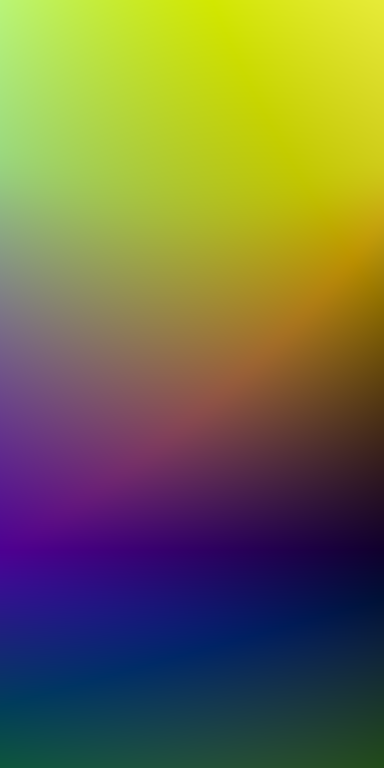
A Shadertoy shader for this background:

```glsl
// Draws a soft lime, amber, violet and teal gradient folded along slanted creases.

// Straight run plus curvature, both measured from a zero crossing.
float curve(float t, float slope, float bend) {
    return t * (slope + bend * t);
}

// Minimum with a slightly rounded ridge.
float softMin(float a, float b, float radius) {
    float h = max(radius - abs(a - b), 0.0) / radius;
    return min(a, b) - 0.25 * radius * h * h;
}

// Red: a gentle upper slope meets a steep lower one along a diagonal ridge.
float redField(float across, float down, float bulge) {
    float upper = 0.725 - 0.59 * down + across * (0.18 + 0.16 * down);
    float crossing = 0.92 - 0.14 * across;
    float lower = curve(crossing - down, 0.90 + 0.27 * bulge,
                        3.14 - 1.76 * across - 0.29 * bulge);
    return softMin(upper, lower, 0.03);
}

// Green: a bright cap falls to a level crease, then rises again below it.
float greenField(float across, float down, float bulge) {
    float height = 0.716 - down;
    float cap = 0.96 - 0.04 * across - 0.03 * bulge - 0.55 * down;
    float fall = curve(height, 1.18 - 0.39 * across + 0.71 * bulge,
                       0.99 + 0.69 * across - 1.34 * bulge);
    float rise = height * (1.18 - 0.14 * across);
    return height > 0.0 ? softMin(cap, fall, 0.05) : rise;
}

// Blue: crosses zero in the upper right and fades toward the bottom edge.
float blueField(float across, float down, float bulge) {
    float upper = 0.47 - 0.69 * across - 0.09 * bulge
                + down * (0.14 + 0.41 * across + 0.16 * bulge);
    float lower = 0.235 - 0.137 * across + 0.06 * bulge
                + (1.0 - down) * (1.45 - 0.59 * across);
    return softMin(upper, lower, 0.05);
}

void mainImage(out vec4 fragColor, in vec2 fragCoord) {
    vec2 uv = fragCoord / iResolution.xy;
    float across = uv.x;
    float down = 1.0 - uv.y;
    float bulge = 4.0 * across * (1.0 - across);

    // Folding the signed fields at zero forms the dark creases.
    vec3 folded = abs(vec3(redField(across, down, bulge),
                           greenField(across, down, bulge),
                           blueField(across, down, bulge)));
    fragColor = vec4(clamp(folded, 0.0, 1.0), 1.0);
}
```
